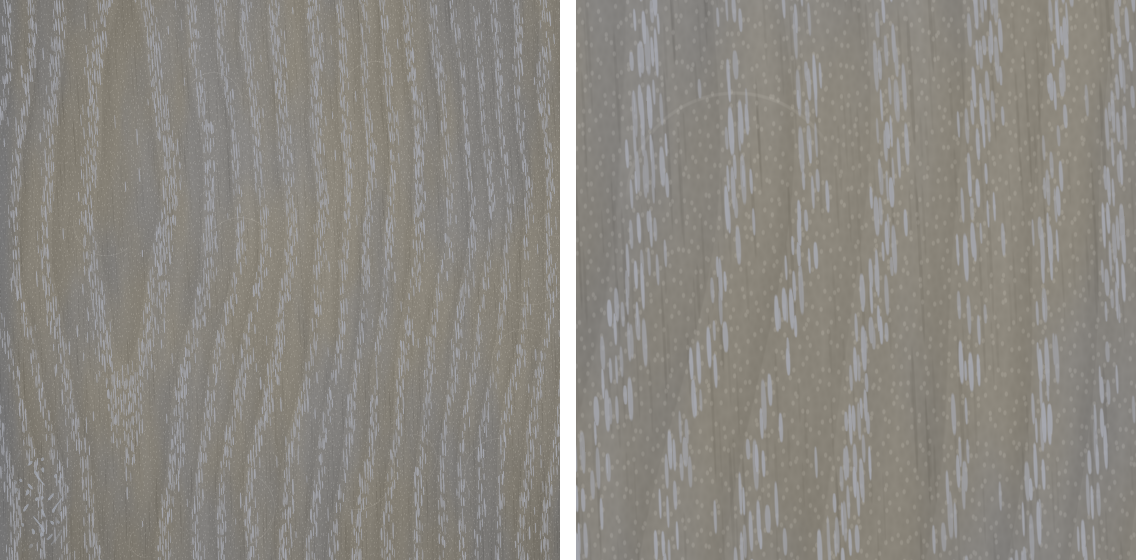
Left, the full canvas; right, a detail of the centre.
Reproduce this texture procedurally as a WebGL 2 fragment shader.

```glsl
#version 300 es
precision highp float;
uniform vec2 u_resolution;
out vec4 fragColor;

float hash(vec2 p) {
  vec3 q = fract(vec3(p.xyx) * 0.1031);
  q += dot(q, q.yzx + 33.33);
  return fract((q.x + q.y) * q.z);
}

// Distance to the nearest jittered cell point
float cellular(vec2 p) {
  vec2 cell = floor(p);
  float nearest = 2.0;
  for (int j = -1; j <= 1; j++)
    for (int i = -1; i <= 1; i++) {
      vec2 id = cell + vec2(i, j);
      vec2 point = id + vec2(hash(id), hash(id + 71.7));
      nearest = min(nearest, distance(p, point));
    }
  return nearest;
}

// Layered sines for broad tone changes, about -1 to 1
float clouds(vec2 p) {
  float sum = 0.0, gain = 0.5;
  for (int i = 0; i < 4; i++) {
    sum += gain * sin(p.x + 1.7 * sin(p.y)) * cos(0.8 * p.y + 1.3 * sin(p.x));
    p = mat2(1.5, 1.1, -1.1, 1.5) * p + 2.3;
    gain *= 0.6;
  }
  return sum;
}

// Sideways drift of the fibres with height
float lean(float y) { return 0.02 * y + 0.03 * y * y; }

// Growth field: an arch on the left that opens into near-vertical lines
float growth(vec2 p) {
  float bulge = -0.09 * (1.0 - smoothstep(0.0, 0.65, p.y)) - 0.035 * smoothstep(0.6, 1.05, p.y);
  float wobble = 0.005 * sin(9.0 * p.y + 14.0 * p.x) + 0.003 * sin(24.0 * p.y - 19.0 * p.x);
  return length(vec2(p.x - 0.225, 0.03)) - bulge * mix(1.05, 0.5, p.x) + wobble;
}

float ringPhase(float f) {
  return 15.5 * f + 8.0 * f * f - 0.2 + 0.16 * sin(29.0 * f);
}

// Chance of an open pore: dense at a ring's start, thinning outward
float poreDensity(vec2 p) {
  float f = growth(p);
  float t = fract(ringPhase(f));
  float band = smoothstep(0.0, 0.1, t) * (1.0 - smoothstep(0.2, 0.52, t));
  float patchy = 0.82 + 0.3 * clouds(p * vec2(19.0, 7.0));
  return band * patchy * smoothstep(0.05, 0.07, f) + 0.012;
}

// Short tapered strokes in staggered columns; pores follow the rings
float strokes(vec2 p, vec2 cell, float seed, float thick, bool pores) {
  float x = (p.x + lean(p.y)) / cell.x + seed * 0.37;
  float column = floor(x);
  float offset = 9.0 * hash(vec2(column + 40.0, seed));
  float y = p.y / cell.y + offset;
  vec2 id = vec2(column, floor(y)) + seed * 37.0 + 60.0;
  float along = abs(fract(y) - 0.5) / mix(0.26, 0.49, hash(id + 3.1));
  float across = abs(fract(x) - 0.5 + 0.4 * (hash(id + 8.3) - 0.5)) * cell.x;
  float width = thick * mix(0.55, 1.0, hash(id + 5.9)) * sqrt(max(0.0, 1.0 - along * along));
  float soft = max(0.0006, 0.6 / u_resolution.y);
  float cover = (1.0 - smoothstep(width - soft, width + soft, across)) * (1.0 - smoothstep(0.8, 1.0, along));
  float cy = (floor(y) + 0.5 - offset) * cell.y;
  vec2 centre = vec2((column + 0.5 - seed * 0.37) * cell.x - lean(cy), cy);
  float chance = pores ? poreDensity(centre) : 0.3;
  return cover * step(hash(id + 12.7), chance) * mix(0.6, 1.0, hash(id + 21.3));
}

// Faint curled hairs
float hairs(vec2 p) {
  float sum = 0.0;
  for (int i = 0; i < 14; i++) {
    float k = float(i) + 1.0;
    vec2 d = p - vec2(hash(vec2(k, 2.0)), hash(vec2(k, 9.0)));
    float radius = mix(0.02, 0.07, hash(vec2(k, 15.0)));
    float arc = smoothstep(0.2, 0.5, cos(atan(d.y, d.x) - k * 2.4));
    sum += arc * (1.0 - smoothstep(0.0003, 0.0016, abs(length(d) - radius)));
  }
  return min(sum, 1.0);
}

void main() {
  vec2 p = gl_FragCoord.xy / u_resolution;
  float t = fract(ringPhase(growth(p)));

  // Limed timber: warm and grey zones
  float tone = clouds(p * vec2(13.0, 4.0) + 1.0);
  vec3 color = mix(vec3(0.535, 0.515, 0.473), vec3(0.515, 0.508, 0.498), smoothstep(-0.45, 0.5, tone));
  color += 0.016 * clouds(p * vec2(70.0, 6.0)) + 0.014 * clouds(p * 5.0 + 4.0);
  color -= 0.022 * smoothstep(0.6, 0.97, t) * (1.0 - smoothstep(0.97, 1.0, t));

  // Uneven light, with a cool left border
  color *= 1.03 - 0.2 * dot(p - vec2(0.55, 0.62), p - vec2(0.55, 0.62));
  color = mix(color, vec3(0.45, 0.455, 0.47), 0.65 * (1.0 - smoothstep(0.004, 0.045, p.x)));

  // Fine dark fibres and pale dust
  color -= 0.038 * strokes(p, vec2(0.007, 0.11), 3.0, 0.0012, false);
  color -= 0.025 * strokes(p, vec2(0.004, 0.05), 4.0, 0.0009, false);
  color += 0.055 * (1.0 - smoothstep(0.08, 0.24, cellular(p * vec2(170.0, 110.0))));
  color += 0.022 * (cellular(p * vec2(260.0, 150.0)) - 0.5);
  color += 0.035 * hairs(p);

  // White filler in the pores
  float filler = max(strokes(p, vec2(0.0052, 0.034), 1.0, 0.0017, true),
                     strokes(p, vec2(0.0045, 0.024), 2.0, 0.0013, true));
  color = mix(color, vec3(0.655, 0.665, 0.7), 0.9 * filler);

  // Splashes near the lower left corner
  float zone = 1.0 - smoothstep(0.5, 1.0, length((p - vec2(0.07, 0.11)) / vec2(0.06, 0.12)));
  float splash = 1.0 - smoothstep(0.13, 0.22, cellular(p * vec2(55.0, 36.0) + 0.5 * sin(p.yx * 90.0)));
  color = mix(color, vec3(0.64, 0.66, 0.7), 0.75 * zone * splash);

  fragColor = vec4(color, 1.0);
}
```
